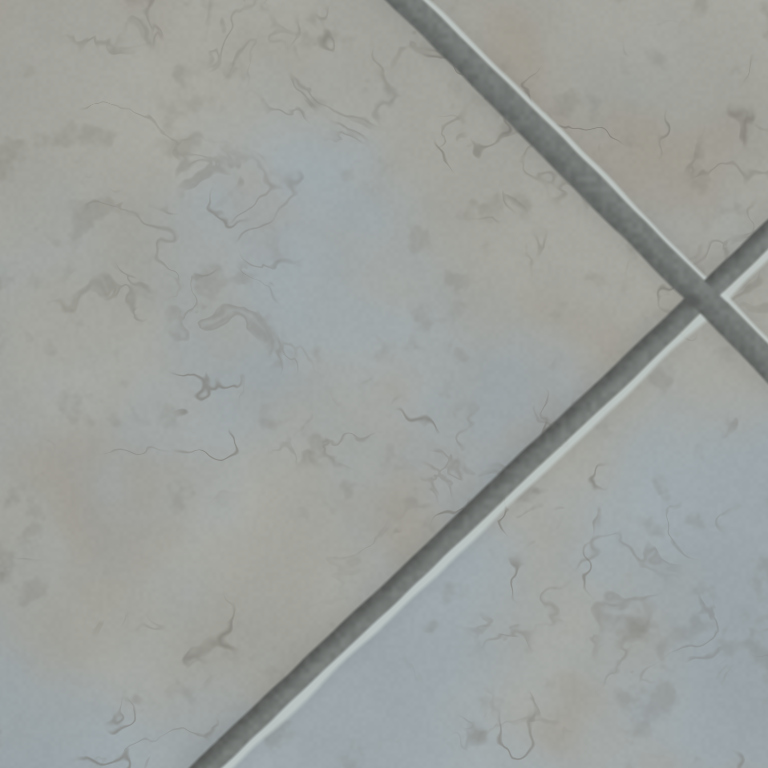
Give the GLSL for this texture, as a Shadertoy shader.

```glsl
// Large pale stone tiles laid diagonally, with recessed grey grout and lit bevels.

const vec2 CROSSING = vec2(0.914, 0.613);      // where the two joints meet
const vec2 FALLING_NORMAL = vec2(0.707, 0.707);
const vec2 RISING_NORMAL = vec2(0.688, -0.726);
const float TILE_SIZE = 1.25;

const vec3 COOL_STONE = vec3(0.622, 0.660, 0.677);
const vec3 WARM_STONE = vec3(0.648, 0.650, 0.622);
const vec3 TAN_STAIN = vec3(0.615, 0.580, 0.530);
const vec3 VEIN = vec3(0.455, 0.445, 0.420);
const vec3 GROUT = vec3(0.465, 0.482, 0.472);
const vec3 GROUT_SHADOW = vec3(0.340, 0.352, 0.342);
const vec3 BEVEL_LIGHT = vec3(0.755, 0.790, 0.780);

float hash(vec2 p) {
    vec3 q = fract(vec3(p.xyx) * 0.1031);
    q += dot(q, q.yzx + 33.33);
    return fract((q.x + q.y) * q.z);
}

float noise(vec2 p) {
    vec2 cell = floor(p), f = fract(p);
    f = f * f * (3.0 - 2.0 * f);
    return mix(mix(hash(cell), hash(cell + vec2(1, 0)), f.x),
               mix(hash(cell + vec2(0, 1)), hash(cell + vec2(1, 1)), f.x), f.y);
}

float fbm(vec2 p) {
    float sum = 0.0, amplitude = 0.5;
    for (int i = 0; i < 4; i++) {
        sum += amplitude * noise(p);
        p = mat2(1.6, 1.2, -1.2, 1.6) * p + 7.3;
        amplitude *= 0.5;
    }
    return sum / 0.9375;
}

// Broken hairlines along the mid level of a warped noise field
float veins(vec2 p, float scale, float width) {
    vec2 warp = vec2(fbm(p * 9.0), fbm(p * 9.0 + 31.0)) - 0.5;
    vec2 q = p + 0.16 * warp;
    float line = 1.0 - smoothstep(0.0, width, abs(fbm(q * scale) - 0.5));
    float patches = smoothstep(0.55, 0.74, noise(p * 7.0 + 12.0));
    return line * patches * smoothstep(0.3, 0.7, noise(p * 24.0));
}

vec3 stone(vec2 uv, vec2 tileId) {
    vec2 p = uv + 17.0 * tileId + 60.0;
    float warmth = fbm(p * 3.2) + 0.45 * (uv.y - 0.5);
    vec3 color = mix(COOL_STONE, WARM_STONE, smoothstep(0.25, 0.65, warmth));

    // Cloudy brightness and tan stains
    color *= 0.985 + 0.09 * (fbm(p * 6.0 + 5.0) - 0.5);
    float stain = smoothstep(0.54, 0.80, fbm(p * 4.5 + 21.0));
    color = mix(color, TAN_STAIN, 0.45 * stain);

    // Veins, smudges and fine grain
    color = mix(color, VEIN, 0.50 * veins(p, 8.0, 0.022));
    color = mix(color, VEIN, 0.28 * veins(p + 9.0, 13.0, 0.045));
    color = mix(color, VEIN, 0.20 * smoothstep(0.64, 0.82, fbm(p * 22.0)));
    return color + 0.016 * (noise(p * 190.0) - 0.5);
}

float band(float d, float halfWidth, float blur) {
    return 1.0 - smoothstep(halfWidth - blur, halfWidth + blur, abs(d));
}

// Lit tile edge on the positive side of a joint
vec3 addBevel(vec3 color, float d, float halfWidth, float bevel, float blur) {
    float light = band(d - halfWidth - 0.5 * bevel, 0.5 * bevel, blur);
    return mix(color, BEVEL_LIGHT, 0.85 * light);
}

// Grout is darkest beneath the edge on its negative side
vec3 addGrout(vec3 color, float d, float halfWidth, float shade, float grain, float blur) {
    float across = smoothstep(-halfWidth, 0.5 * halfWidth, d);
    vec3 grout = mix(mix(GROUT, GROUT_SHADOW, shade), GROUT, across) + grain;
    return mix(color, grout, band(d, halfWidth, blur));
}

void mainImage(out vec4 fragColor, in vec2 fragCoord) {
    vec2 uv = fragCoord / iResolution.y;
    float blur = max(0.0028, 0.75 / iResolution.y);

    // Signed distances to the nearest joints, slightly uneven
    vec2 across = vec2(dot(uv - CROSSING, FALLING_NORMAL), dot(uv - CROSSING, RISING_NORMAL));
    vec2 tileId = floor(across / TILE_SIZE);
    vec2 joint = across - TILE_SIZE * round(across / TILE_SIZE);
    joint += 0.0025 * (vec2(noise(uv * 22.0), noise(uv * 22.0 + 40.0)) - 0.5);

    vec3 color = stone(uv, tileId);

    // Soft dimming of the stone beside each joint
    float nearest = min(abs(joint.x), abs(joint.y));
    color *= 1.0 - 0.05 * (1.0 - smoothstep(0.01, 0.05, nearest));

    // Bevels first, so that the grout interrupts them at the crossing
    float wear = 0.7 + 0.6 * noise(uv * 15.0);
    color = addBevel(color, joint.x, 0.0175, 0.006 * wear, blur);
    color = addBevel(color, joint.y, 0.0135, 0.012 * wear, 1.4 * blur);

    float grain = 0.05 * (noise(uv * 150.0) - 0.5);
    color = addGrout(color, joint.y, 0.0145, 1.0, grain, blur);
    color = addGrout(color, joint.x, 0.0175, 0.6, grain, blur);

    // Dark pocket at the tile corner
    float pocket = 1.0 - smoothstep(0.003, 0.016, length(joint + vec2(0.013, 0.004)));
    color = mix(color, GROUT_SHADOW, 0.7 * pocket);

    fragColor = vec4(color, 1.0);
}
```
